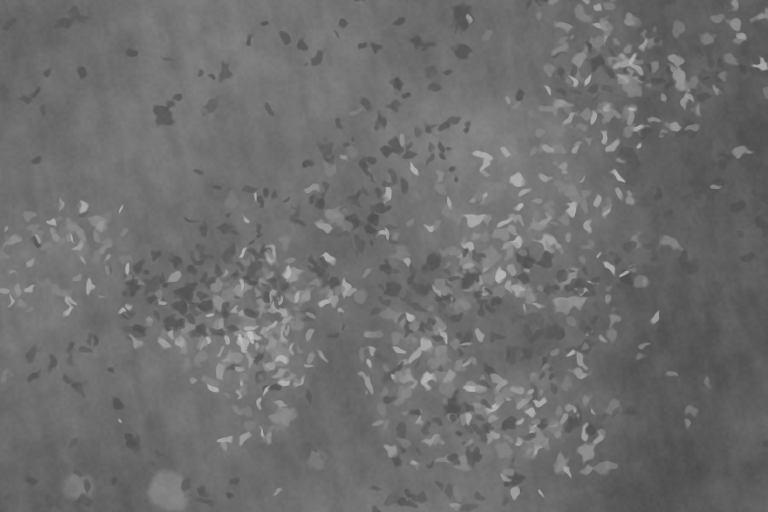
A WebGL 2 fragment shader for this texture:

```glsl
#version 300 es
precision highp float;
// Mottled grey ground with drifts of small soft light and dark leaf flecks.
uniform vec2 u_resolution;
out vec4 fragColor;

vec3 hash3(vec2 p) {
  vec3 q = fract(p.xyx * vec3(0.1031, 0.1030, 0.0973));
  q += dot(q, q.yxz + 33.33);
  return fract((q.xxy + q.yzz) * q.zyx);
}

float noise(vec2 p) {
  vec2 i = floor(p), f = fract(p);
  f = f * f * (3.0 - 2.0 * f);
  return mix(mix(hash3(i).x, hash3(i + vec2(1, 0)).x, f.x),
             mix(hash3(i + vec2(0, 1)).x, hash3(i + 1.0).x, f.x), f.y);
}

float fbm(vec2 p) {
  float sum = 0.0, amp = 0.53;
  for (int i = 0; i < 4; i++) {
    sum += amp * noise(p);
    p = mat2(1.6, 1.2, -1.2, 1.6) * p + 7.3;
    amp *= 0.5;
  }
  return sum;
}

float bump(vec2 p, vec2 centre, vec2 size) {
  vec2 d = (p - centre) / size;
  return exp(-dot(d, d));
}

// How thickly pale leaves lie at p
float paleDrift(vec2 p) {
  float d = bump(p, vec2(0.85, 0.43), vec2(0.27, 0.20))
          + bump(p, vec2(0.50, 0.34), vec2(0.17, 0.15))
          + 0.7 * bump(p, vec2(0.93, 0.18), vec2(0.25, 0.10))
          + 0.8 * bump(p, vec2(1.28, 0.94), vec2(0.20, 0.12))
          + 0.6 * bump(p, vec2(0.10, 0.50), vec2(0.20, 0.14))
          + 0.5 * bump(p, vec2(1.12, 0.72), vec2(0.18, 0.18));
  return min(d, 1.0) * smoothstep(0.28, 0.62, fbm(p * 6.0 + 3.0));
}

// How thickly dark leaves lie at p
float darkDrift(vec2 p) {
  float d = 0.12 + 0.5 * bump(p, vec2(0.80, 0.42), vec2(0.55, 0.28))
          + 0.6 * bump(p, vec2(1.25, 0.80), vec2(0.25, 0.24))
          + 0.4 * bump(p, vec2(0.25, 0.45), vec2(0.30, 0.15));
  return d * smoothstep(0.42, 0.68, fbm(p * 7.0 + 19.0));
}

// One scattered layer of soft, bent ellipses painted over the tone
float flecks(float tone, vec2 p, float freq, float seed) {
  vec2 cell = floor(p * freq);
  vec2 bend = vec2(noise(p * 75.0 + seed), noise(p * 75.0 - seed)) - 0.5;
  for (int y = -1; y <= 1; y++)
  for (int x = -1; x <= 1; x++) {
    vec2 id = cell + vec2(x, y);
    vec3 place = hash3(id + seed), kind = hash3(id + seed + 57.0);
    vec2 centre = (id + place.xy) / freq;
    float a = 6.2832 * kind.x;
    vec2 q = (p - centre) * freq + bend * 0.45;
    q = mat2(cos(a), sin(a), -sin(a), cos(a)) * q;
    float d = length(q * vec2(1.0, 1.3 + kind.y)) - mix(0.28, 0.55, kind.z);
    float cover = smoothstep(0.14, -0.18, d);
    float pale = paleDrift(centre), dark = darkDrift(centre);
    if (place.z < pale * 0.65)
      tone = mix(tone, 0.48 + 0.25 * kind.y * kind.y + 0.05 * pale, cover * 0.8);
    else if (place.z > 1.0 - dark * 0.75)
      tone = mix(tone, 0.31 + 0.07 * kind.y, cover * 0.75);
  }
  return tone;
}

void main() {
  vec2 p = gl_FragCoord.xy / u_resolution.y;

  // Broad cloudy ground, darker to the right and along the bottom
  float tone = 0.425 + 0.14 * (fbm(p * 3.2) - 0.5);
  tone -= 0.045 * smoothstep(0.95, 1.4, p.x) + 0.02 * smoothstep(0.3, 0.0, p.y);
  tone += 0.055 * bump(p, vec2(0.92, 0.73), vec2(0.16, 0.11));
  tone += 0.025 * bump(p, vec2(0.50, 0.78), vec2(0.40, 0.22));
  tone += 0.035 * paleDrift(p);

  // Faint upright strokes and blotches
  vec2 lean = vec2(p.x + 0.25 * p.y + 0.03 * fbm(p * 4.0), p.y);
  tone += 0.055 * (fbm(lean * vec2(48.0, 11.0)) - 0.5);
  tone += 0.075 * (fbm(p * 24.0 + 11.0) - 0.5);

  // Smooth pale stones near the lower edge
  float wobble = 0.03 * (fbm(p * 22.0) - 0.5);
  tone += 0.10 * smoothstep(0.045, 0.025, length(p - vec2(0.33, 0.04)) + wobble);
  tone += 0.08 * smoothstep(0.038, 0.018, length(p - vec2(0.15, 0.05)) + wobble);

  // Leaf layers, coarse to fine
  tone = flecks(tone, p, 22.0, 5.0);
  tone = flecks(tone, p, 31.0, 23.0);
  tone = flecks(tone, p, 40.0, 71.0);

  // Fine soft grain
  tone += 0.022 * (noise(p * 150.0) - 0.5);
  fragColor = vec4(vec3(tone), 1.0);
}
```
